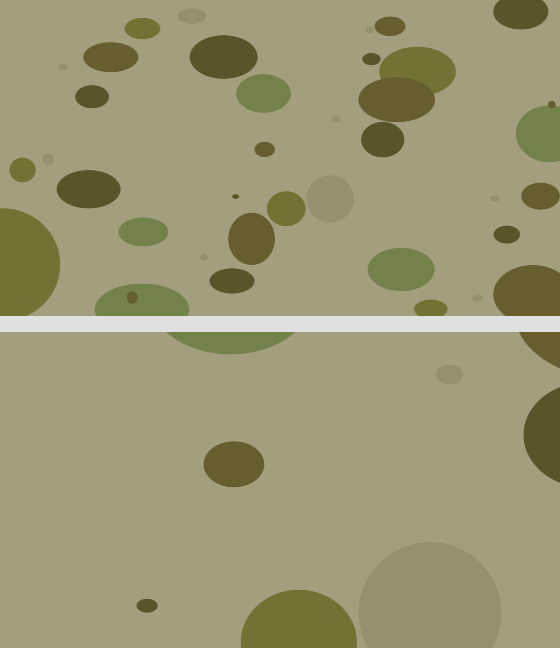
Top: the whole. Bottom: its middle third, enlarged.
Reproduce this pattern procedurally as a WebGL 2 fragment shader.

```glsl
#version 300 es
precision highp float;
// Camouflage of scattered flat ellipses in olive, brown and green on khaki.

uniform vec2 u_resolution;
out vec4 outColor;

const vec3 KHAKI = vec3(0.638, 0.620, 0.490);
const vec3 SHADE = vec3(0.585, 0.565, 0.440);
const vec3 GREEN = vec3(0.450, 0.505, 0.295);
const vec3 OLIVE = vec3(0.445, 0.447, 0.200);
const vec3 BROWN = vec3(0.402, 0.370, 0.188);
const vec3 DARK  = vec3(0.343, 0.335, 0.163);

const vec2 SPREAD = vec2(0.75488, 0.56984); // even low-discrepancy step
const float JITTER = 0.05;                  // random shift, share of canvas
const float NARROW = 0.92;                  // stretch limits of the ellipses
const float WIDE = 1.36;

float hash(vec2 p) {
    return fract(sin(dot(p, vec2(127.1, 311.7))) * 43758.5453);
}

// Approximate signed distance to an axis-aligned ellipse.
float ellipseDistance(vec2 p, vec2 radii) {
    return (length(p / radii) - 1.0) * min(radii.x, radii.y);
}

// Coverage of one layer: sizes fall from largest to smallest by index.
float spotLayer(vec2 pos, float aspect, vec2 start, int count,
                float smallest, float largest, float falloff) {
    float nearest = 1e3;
    for (int i = 0; i < count; i++) {
        float index = float(i);
        vec2 seed = start * 17.0 + index;
        vec2 jitter = vec2(hash(seed), hash(seed + 5.3)) - 0.5;
        vec2 center = fract(start + index * SPREAD) + JITTER * jitter;
        center.x *= aspect;

        float rank = 1.0 - index / float(count - 1);
        float radius = mix(smallest, largest, pow(rank, falloff));
        float stretch = mix(NARROW, WIDE, hash(seed + 9.1));
        vec2 radii = radius * vec2(stretch, 1.0 / stretch);
        nearest = min(nearest, ellipseDistance(pos - center, radii));
    }
    float halfEdge = 0.5 / u_resolution.y;
    return 1.0 - smoothstep(-halfEdge, halfEdge, nearest);
}

void main() {
    // Canvas height is one unit.
    vec2 pos = gl_FragCoord.xy / u_resolution.y;
    float aspect = u_resolution.x / u_resolution.y;

    // Paint from the faintest layer up to the darkest.
    vec3 color = KHAKI;
    color = mix(color, SHADE, spotLayer(pos, aspect, vec2(0.60, 0.36), 9, 0.012, 0.075, 8.0));
    color = mix(color, GREEN, spotLayer(pos, aspect, vec2(0.23, 0.00), 5, 0.060, 0.110, 1.0));
    color = mix(color, OLIVE, spotLayer(pos, aspect, vec2(0.007, 0.18), 6, 0.040, 0.180, 4.0));
    color = mix(color, BROWN, spotLayer(pos, aspect, vec2(0.935, 0.09), 9, 0.012, 0.108, 1.3));
    color = mix(color, DARK, spotLayer(pos, aspect, vec2(0.40, 0.83), 9, 0.009, 0.086, 0.8));

    outColor = vec4(color, 1.0);
}
```
